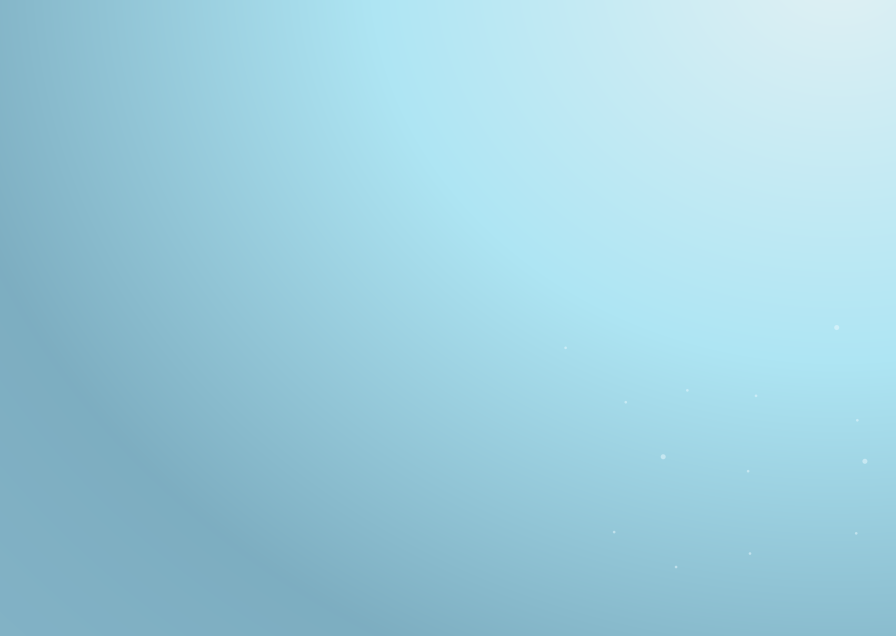
Give the GLSL for this background, as a WebGL 2 fragment shader.

```glsl
#version 300 es
precision highp float;

uniform vec2 u_resolution;
out vec4 fragColor;

// Lengths are in canvas heights
const vec2 GLOW_CENTER = vec2(1.319, 1.055);
const vec2 GLOW_RADII = vec2(0.760, 0.645);

// Gradient stops, in multiples of the glow radii
const float CYAN_STOP = 0.965;
const float DEEP_STOP = 1.885;
const float EDGE_STOP = 2.400;

const vec3 PALE = vec3(0.880, 0.942, 0.952);
const vec3 CYAN = vec3(0.682, 0.898, 0.953);
const vec3 DEEP = vec3(0.490, 0.680, 0.755);
const vec3 EDGE = vec3(0.510, 0.698, 0.775);

// Speck field in the lower right
const vec2 FIELD_ORIGIN = vec2(0.870, 0.060);
const vec2 CELL_SIZE = vec2(0.135, 0.120);
const vec2 CELL_COUNT = vec2(4.0);
const float SPECK_CHANCE = 0.88;
const float LARGE_CHANCE = 0.22;
const float SMALL_RADIUS = 0.0020;
const float LARGE_RADIUS = 0.0039;
const float SPECK_ALPHA = 0.50;
const vec3 SPECK_COLOR = vec3(0.93, 0.98, 1.0);

vec2 hash22(vec2 p) {
  vec3 q = fract(p.xyx * vec3(0.1031, 0.1030, 0.0973));
  q += dot(q, q.yzx + 33.33);
  return fract((q.xx + q.yz) * q.zy);
}

float ramp(float a, float b, float x) {
  return clamp((x - a) / (b - a), 0.0, 1.0);
}

// Elliptical glow falling from pale to cyan to deep blue
vec3 background(vec2 p) {
  float d = length((p - GLOW_CENTER) / GLOW_RADII);
  vec3 color = mix(PALE, CYAN, ramp(0.0, CYAN_STOP, d));
  color = mix(color, DEEP, ramp(CYAN_STOP, DEEP_STOP, d));
  return mix(color, EDGE, ramp(DEEP_STOP, EDGE_STOP, d));
}

// One jittered speck per cell, with some cells left empty
float specks(vec2 p, float pixel) {
  vec2 cell = floor((p - FIELD_ORIGIN) / CELL_SIZE);
  if (any(lessThan(cell, vec2(0.0))) || any(greaterThanEqual(cell, CELL_COUNT))) {
    return 0.0;
  }
  vec2 jitter = mix(vec2(0.1), vec2(0.9), hash22(cell + 17.0));
  vec2 traits = hash22(cell + 53.0);
  vec2 center = FIELD_ORIGIN + (cell + jitter) * CELL_SIZE;
  float radius = traits.y < LARGE_CHANCE ? LARGE_RADIUS : SMALL_RADIUS;
  float disc = 1.0 - smoothstep(radius - pixel, radius + pixel, length(p - center));
  return disc * step(traits.x, SPECK_CHANCE);
}

void main() {
  vec2 p = gl_FragCoord.xy / u_resolution.y;
  float pixel = 0.7 / u_resolution.y;
  vec3 color = background(p);
  color = mix(color, SPECK_COLOR, SPECK_ALPHA * specks(p, pixel));
  fragColor = vec4(color, 1.0);
}
```
